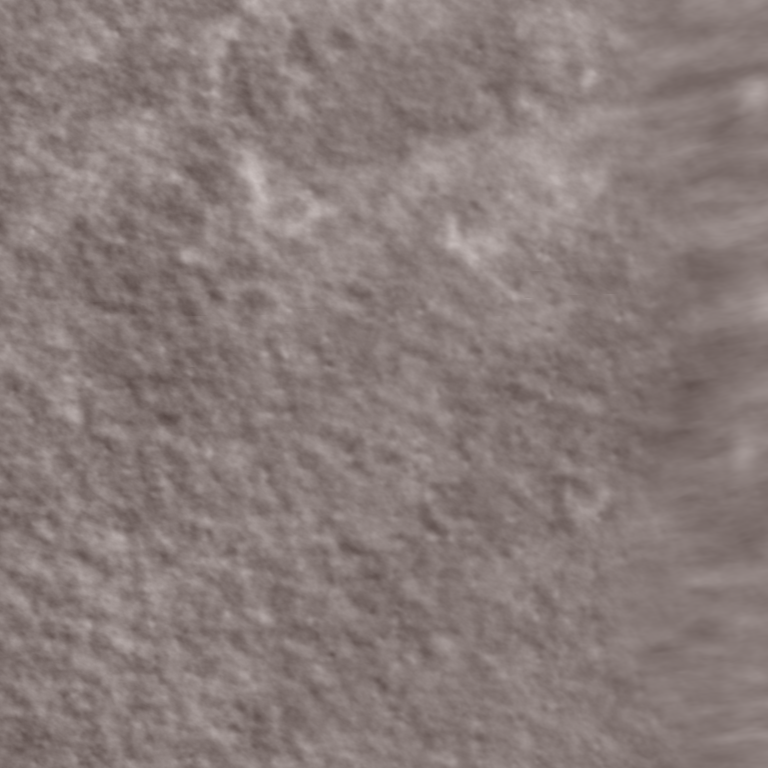
Reproduce this texture procedurally as a Shadertoy shader.

```glsl
// A soft, dusty grey-mauve cratered plain with pale curved ridges and a streaked right edge.

const vec3 DUST = vec3(0.527, 0.477, 0.467);
const vec3 TINT = vec3(0.98, 1.02, 1.03);
const vec2 LIGHT = vec2(-0.45, -0.89);

float hash(vec2 p) {
    return fract(sin(dot(p, vec2(127.1, 311.7))) * 43758.5);
}

float noise(vec2 p) {
    vec2 i = floor(p), f = fract(p);
    f = f * f * (3.0 - 2.0 * f);
    return mix(mix(hash(i), hash(i + vec2(1, 0)), f.x),
               mix(hash(i + vec2(0, 1)), hash(i + vec2(1, 1)), f.x), f.y);
}

// Layered noise, centred on zero
float fbm(vec2 p) {
    float sum = 0.0, amp = 0.53;
    for (int i = 0; i < 4; i++) {
        sum += amp * (noise(p) - 0.5);
        p = mat2(1.6, 1.2, -1.2, 1.6) * p + 7.3;
        amp *= 0.5;
    }
    return sum;
}

// Rotates p so that x runs along the angle, then scales each axis
vec2 grainSpace(vec2 p, float angle, vec2 scale) {
    float c = cos(angle), s = sin(angle);
    return vec2(c * p.x + s * p.y, c * p.y - s * p.x) * scale;
}

float glow(vec2 d, float radius) {
    return exp(-dot(d, d) / (radius * radius));
}

// Shaded slopes of a noise height field
float relief(vec2 p, float reach) {
    return fbm(p) - fbm(p - LIGHT * reach);
}

// Scattered pits: bright lower wall, dark upper wall
float craters(vec2 p, float cells, float density, float seed) {
    vec2 q = p * cells, base = floor(q);
    float sum = 0.0;
    for (int y = -1; y <= 1; y++)
    for (int x = -1; x <= 1; x++) {
        vec2 id = base + vec2(x, y);
        vec2 d = q - id - 0.2 - 0.6 * vec2(hash(id + seed), hash(id + seed + 19.7));
        float size = mix(0.16, 0.30, hash(id + seed + 41.3));
        float present = step(hash(id + seed + 73.1), density);
        float strength = mix(0.4, 1.0, hash(id + seed + 91.9));
        float wall = glow(d - LIGHT * size * 0.7, size)
                   - 0.8 * glow(d + LIGHT * size * 0.8, size);
        sum += present * strength * wall;
    }
    return sum;
}

// Part of a circle around a facing angle, fading at both ends
float arcRidge(vec2 p, vec2 centre, float radius, float facing, float span, float width) {
    vec2 d = p - centre;
    float r = length(d);
    float along = dot(d, vec2(cos(facing), sin(facing))) / max(r, 0.001);
    float ends = smoothstep(cos(span), cos(span * 0.5), along);
    float offset = (r - radius) / width;
    return ends * exp(-offset * offset);
}

float segmentRidge(vec2 p, vec2 a, vec2 b, float width) {
    vec2 ab = b - a;
    float t = clamp(dot(p - a, ab) / dot(ab, ab), 0.0, 1.0);
    return glow(p - a - ab * t, width * mix(1.3, 0.6, t));
}

float ridges(vec2 p) {
    float sum = 0.8 * arcRidge(p, vec2(0.42, 0.89), 0.14, 2.75, 0.95, 0.009);
    sum += segmentRidge(p, vec2(0.328, 0.805), vec2(0.35, 0.73), 0.014);
    sum += arcRidge(p, vec2(0.375, 0.76), 0.055, 4.6, 1.2, 0.015);
    sum += 0.9 * arcRidge(p, vec2(0.74, 0.755), 0.157, 3.82, 0.62, 0.009);
    sum += 0.8 * arcRidge(p, vec2(0.13, 0.49), 0.042, 3.25, 1.1, 0.016);
    sum += 0.7 * arcRidge(p, vec2(0.05, 0.76), 0.035, 1.2, 1.6, 0.014);
    sum += 0.8 * arcRidge(p, vec2(0.75, 0.91), 0.022, 4.3, 2.8, 0.012);
    sum += 0.8 * arcRidge(p, vec2(0.765, 0.352), 0.022, 4.7, 2.6, 0.009);
    return sum + 0.4 * glow(p - vec2(0.765, 0.345), 0.02);
}

void mainImage(out vec4 fragColor, in vec2 fragCoord) {
    vec2 p = fragCoord / iResolution.xy;
    vec2 warped = p + 0.016 * vec2(fbm(p * 14.0), fbm(p * 14.0 + 31.0));
    float streaked = smoothstep(0.74, 0.94, p.x + 0.15 * fbm(p * 7.0));
    float rough = mix(1.3, 0.85, smoothstep(0.1, 0.65, p.x)) * (1.0 - 0.85 * streaked);
    float upper = smoothstep(0.5, 0.7, p.y);

    // Broad patches and pale diagonal wisps
    float tone = 0.10 * fbm(p * 4.5 + 3.0);
    float wisp = fbm(grainSpace(warped, 0.5, vec2(9.0, 17.0)));
    tone += (0.13 * wisp + 0.22 * upper * max(wisp, 0.0)) * (1.0 - 0.5 * streaked);

    // Pitted ground and fine grain
    tone += rough * 0.17 * relief(grainSpace(p, -0.4, vec2(32.0, 48.0)), 0.7);
    tone += rough * 0.07 * relief(grainSpace(p, -0.5, vec2(75.0, 105.0)), 0.8);
    tone += rough * 0.04 * (noise(grainSpace(p, -0.6, vec2(120.0, 170.0))) - 0.5);

    // Craters, sparser in the upper part
    float density = mix(0.5, 0.14, upper);
    float pits = 0.050 * craters(warped, 11.0, density * 0.6, 5.0)
               + 0.085 * craters(warped, 21.0, density * 0.8, 23.0)
               + 0.080 * craters(warped, 38.0, density * 0.8, 57.0);
    tone += pits * (1.0 - 0.85 * streaked);

    // Curved crests with uneven brightness
    tone += 0.12 * ridges(warped) * (0.9 + 0.9 * fbm(p * 30.0));

    // Smeared right edge with a dark band and pale spots
    vec2 smear = grainSpace(p + 0.03 * vec2(0.0, fbm(p * 8.0 + 11.0)), 0.15, vec2(15.0, 48.0));
    tone += streaked * (0.17 * fbm(smear) + 0.10 * fbm(p * vec2(9.0, 14.0) + 5.0));
    tone -= 0.03 * exp(-pow((p.x - 0.92) / 0.06, 2.0)) * smoothstep(0.2, 0.5, p.y);
    tone += 0.12 * glow(p - vec2(0.983, 0.877), 0.02);
    tone += 0.11 * glow((p - vec2(0.968, 0.41)) * vec2(1.0, 0.6), 0.018);
    tone += 0.08 * glow((p - vec2(1.0, 0.6)) * vec2(1.0, 0.5), 0.02);

    fragColor = vec4(DUST + tone * TINT, 1.0);
}
```
